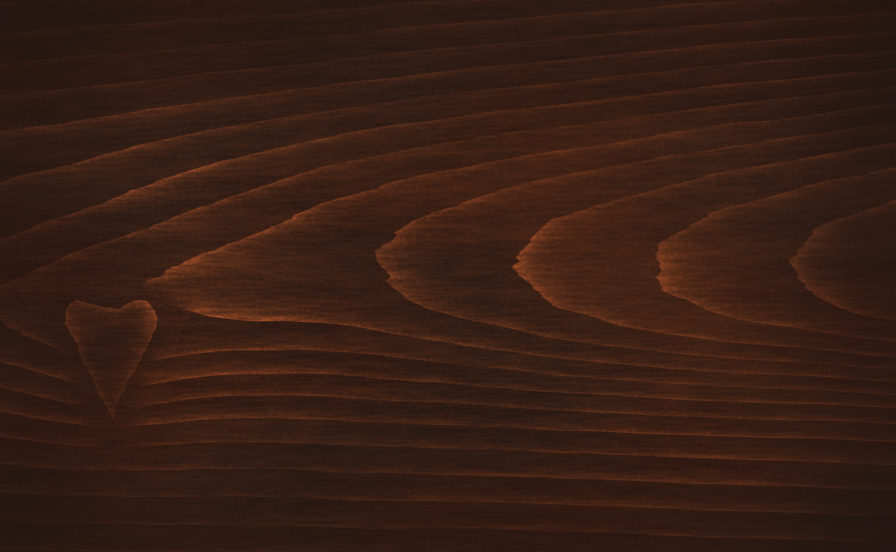
This texture is drawn by a WebGL 2 fragment shader. Its source:

```glsl
#version 300 es
precision highp float;
// Dark stained wood plank with arched growth rings, a knot and fine fibres.
uniform vec2 u_resolution;
out vec4 fragColor;

const vec3 DARK_STAIN = vec3(0.125, 0.078, 0.064);
const vec3 WARM_GRAIN = vec3(0.410, 0.205, 0.112);
const vec2 KNOT_CENTER = vec2(0.20, 0.405);

vec2 hash2(vec2 p) {
    vec3 q = fract(vec3(p.xyx) * vec3(0.1031, 0.1030, 0.0973));
    q += dot(q, q.yzx + 33.33);
    return fract((q.xx + q.yz) * q.zy);
}

// Distance to the nearest scattered cell point.
float cellular(vec2 p) {
    vec2 cell = floor(p), local = fract(p);
    float nearest = 2.0;
    for (int y = -1; y <= 1; y++) {
        for (int x = -1; x <= 1; x++) {
            vec2 offset = vec2(x, y);
            vec2 d = offset + hash2(cell + offset + 50.0) - local;
            nearest = min(nearest, dot(d, d));
        }
    }
    return sqrt(nearest);
}

// Layered sines, roughly -1 to 1.
float waves(vec2 p) {
    float sum = 0.0, amp = 0.5;
    for (int i = 0; i < 4; i++) {
        sum += amp * sin(p.x + 1.7 * sin(p.y + float(i)));
        p = mat2(1.5, 0.9, -0.9, 1.5) * p + 2.3;
        amp *= 0.55;
    }
    return sum;
}

float smoothMax(float a, float b, float k) {
    float h = max(k - abs(a - b), 0.0) / k;
    return max(a, b) + 0.25 * k * h * h;
}

// Growth phase: arches open to the right, and rings widen away from them.
float growthPhase(vec2 p) {
    vec2 fromKnot = p - KNOT_CENTER;
    p.y -= 0.45 * fromKnot.y * exp(-dot(fromKnot, fromKnot) / 0.022);
    p.y += 0.005 * waves(p * vec2(5.0, 4.0));
    float jag = 0.013 * waves(vec2(p.y * 85.0, p.x * 9.0));
    float dy = p.y - 0.525;
    float leftSide = (1.0 - smoothstep(0.10, 0.68, p.x)) * exp(-dy * dy / 0.03);
    dy += 0.13 * leftSide;
    float along = p.x + 0.25 * leftSide + jag;
    along *= mix(1.0, 0.35, smoothstep(0.08, 0.36, -dy));
    float square = dy * dy;
    float u = along - 14.4 * square * square / (square + 0.0012);
    float outer = max(0.5 - u, 0.0);
    return 4.0 * max(u, 0.5) - 8.0 * log(1.0 + 0.5 * outer) - 0.75;
}

// Sharp outer edge: a thin bright line, then a wide inward fade.
float ringGlow(float phase, float fade) {
    float t = fract(phase);
    float edge = clamp(fwidth(phase) * 1.5, 0.025, 0.4);
    float profile = 0.6 * exp(-fade * t) + 0.55 * exp(-4.0 * fade * t);
    return profile * smoothstep(0.0, edge, t);
}

// Rounded ragged wedge, negative inside.
float knotDistance(vec2 q) {
    q += 0.007 * vec2(waves(q.yx * 50.0), waves(q * 45.0));
    float top = q.y - 0.046 + 0.005 * cos(q.x * 55.0);
    float sides = 0.88 * abs(q.x) - 0.40 * q.y - 0.068;
    return smoothMax(top, sides, 0.05);
}

void main() {
    vec2 p = gl_FragCoord.xy / u_resolution.y;
    vec2 uv = gl_FragCoord.xy / u_resolution;

    // Growth rings with uneven strength
    float phase = growthPhase(p);
    float ringSeed = hash2(vec2(floor(phase) + 40.0, 7.0)).x;
    float patchy = 0.85 + 0.45 * waves(p * vec2(4.0, 7.0) + 1.0);
    float topFade = mix(1.0, 0.70, smoothstep(0.60, 0.85, p.y));
    float rings = ringGlow(phase, 4.2) * mix(0.65, 1.15, ringSeed) * patchy * topFade;

    // Knot and the bands wrapped around it
    float d = knotDistance(p - KNOT_CENTER);
    float knotRings = ringGlow(-d / 0.05, 2.6) * exp(-max(d, 0.0) / 0.05);
    knotRings *= mix(0.5, 1.0, smoothstep(-0.07, 0.04, p.y - KNOT_CENTER.y));
    float grain = mix(knotRings, rings, smoothstep(0.01, 0.07, d));

    // Stretched fibres and fine pores
    float slope = p.y - 0.06 * p.x * smoothstep(0.45, 0.80, p.y);
    float streaks = cellular(vec2(p.x * 2.5, slope * 34.0)) - 0.45;
    float fibres = cellular(vec2(p.x * 14.0, slope * 150.0)) - 0.45;
    float pores = cellular(p * vec2(120.0, 190.0)) - 0.45;
    float stain = waves(p * vec2(2.6, 5.0) + 4.0);
    float tone = 0.27 + 0.15 * streaks + 0.15 * fibres + 0.12 * pores;
    tone += 0.08 * stain;
    tone += grain * (0.88 + 0.50 * fibres + 0.35 * pores);

    // Darker plank borders
    vec2 border = smoothstep(vec2(0.0), vec2(0.22, 0.35), min(uv, 1.0 - uv));
    tone *= mix(0.50, 1.10, border.x) * mix(0.55, 1.12, border.y);

    vec3 color = mix(DARK_STAIN, WARM_GRAIN, max(tone, 0.0));
    float redness = 0.010 * waves(p * vec2(5.0, 9.0) + 8.0) + 0.006 * (0.6 - uv.y);
    color += redness * vec3(1.0, -0.2, -0.5);
    fragColor = vec4(color, 1.0);
}
```
